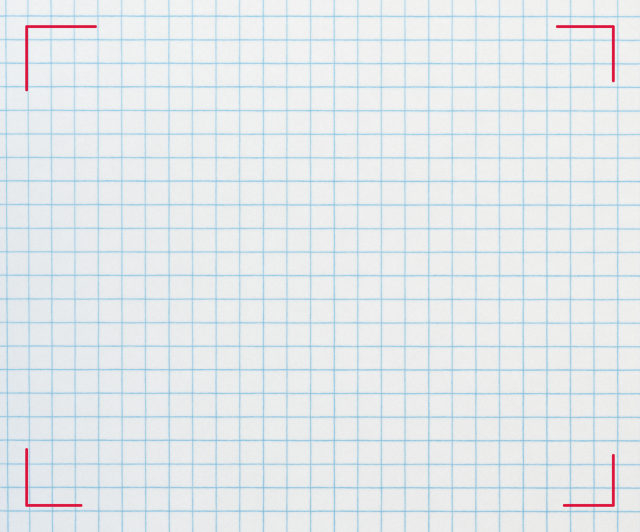
Reproduce this pattern procedurally as a WebGL 2 fragment shader.

```glsl
#version 300 es
precision highp float;
// Square-ruled paper: about 27 by 22.6 cells of thin pale blue lines, framed
// by four red corner brackets. Rulings are distances to the nearest grid line
// with layered-sine wear; brackets are rounded segments mirrored per corner.
uniform vec2 u_resolution;
out vec4 fragColor;

float hash(vec2 p) {
    p = fract(p * vec2(0.1031, 0.1137));
    p += dot(p, p.yx + 33.33);
    return fract((p.x + p.y) * p.x * 91.7);
}

// Uneven value in about -1..1 along a line, different for each seed
float waver(float t, float seed) {
    return 0.4 * sin(t * 1.7 + seed * 40.0)
         + 0.3 * sin(t * 6.3 + seed * 71.0)
         + 0.3 * sin(t * 17.1 + seed * 23.0);
}

// Ink coverage of the line nearest to "across", running along "along"
float ruling(float across, float along, float family, float pixel) {
    float id = floor(across + 0.5);
    float seed = hash(vec2(id + 7.0, family));
    float offset = 0.012 * (seed - 0.5) + 0.008 * waver(along, seed);
    float dist = abs(across - id - offset);
    float halfWidth = 0.030 + 0.005 * waver(along * 2.3, seed + 0.4);
    float soft = max(0.85 * pixel, 0.018);
    float core = 1.0 - smoothstep(halfWidth - soft, halfWidth + soft, dist);
    float halo = 0.16 * exp(-dist * dist / 0.0055);
    float wear = 0.92 + 0.14 * waver(along * 3.1, seed + 0.7);
    return clamp(max(core * wear * mix(0.84, 1.06, seed), halo), 0.0, 1.0);
}

// Coverage of the bracket in the nearest corner; arms differ in length
float bracket(vec2 uv) {
    vec2 side = step(0.5, uv);
    vec2 q = (0.5 - abs(uv - 0.5)) * vec2(1.2, 1.0) - 0.05;
    vec2 lower = mix(vec2(0.102, 0.105), vec2(0.092, 0.094), side.x);
    vec2 upper = mix(vec2(0.129, 0.119), vec2(0.105, 0.102), side.x);
    vec2 arm = mix(lower, upper, side.y);
    vec2 nearest = q - clamp(q, vec2(0.0), arm);
    float dist = min(length(vec2(nearest.x, q.y)), length(vec2(q.x, nearest.y)));
    float soft = 0.7 / u_resolution.y;
    return 1.0 - smoothstep(0.0026 - soft, 0.0026 + soft, dist);
}

void main() {
    vec2 uv = gl_FragCoord.xy / u_resolution;
    vec2 cells = uv * vec2(27.09, 22.57);
    vec2 pixel = vec2(27.09, 22.57) / u_resolution;

    // Sheet bends at the left edge and its rows tilt slightly
    vec2 grid = cells - vec2(0.145, 0.89);
    grid.x -= 0.12 * exp(-cells.x) + 0.11 * (1.0 - uv.y) * exp(-cells.x / 4.0);
    grid.y += 0.03 * uv.x;

    // Paper: cool shade down the left side, brighter top, dimmer lower right
    vec3 paper = vec3(0.934, 0.935, 0.930);
    float shade = exp(-uv.x * 4.0) * mix(1.0, 0.45, uv.y);
    paper -= shade * vec3(0.056, 0.033, 0.006);
    paper += 0.022 * smoothstep(0.55, 1.0, uv.y) * (1.0 - 0.7 * uv.x);
    paper -= 0.016 * smoothstep(0.5, 0.0, uv.y) * uv.x;

    // Mottling and two scales of grain
    float mottle = sin(cells.x * 1.9 + 2.0 * sin(cells.y * 1.3))
                 * sin(cells.y * 2.3 + 2.0 * sin(cells.x * 0.9));
    float grain = hash(floor(cells * 18.0)) - 0.5;
    float fleck = hash(floor(cells * 7.0) + 91.0) - 0.5;
    paper += 0.003 * mottle + 0.012 * grain + 0.004 * fleck;

    // Rows print a little stronger than columns
    float rows = ruling(grid.y, grid.x, 3.0, pixel.y);
    float columns = ruling(grid.x, grid.y, 19.0, pixel.x) * mix(0.98, 0.76, uv.y);
    float ink = 1.0 - (1.0 - rows) * (1.0 - columns);
    ink *= 1.0 + 0.2 * grain;

    vec3 blue = mix(vec3(0.585, 0.775, 0.875), vec3(0.61, 0.81, 0.91), uv.y);
    blue -= 0.06 * rows * columns;
    vec3 color = mix(paper, blue, clamp(ink, 0.0, 1.0));

    // Red brackets lie over the rulings
    color = mix(color, vec3(0.86, 0.07, 0.23), bracket(uv));
    fragColor = vec4(color, 1.0);
}
```
